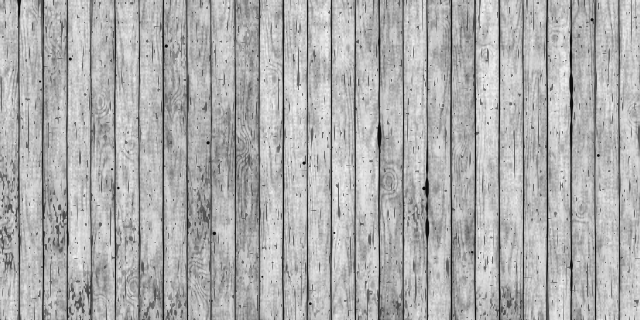
This texture is drawn by a Shadertoy shader. Its source:

```glsl
// Weathered grey timber wall: upright planks with grain, knots, cracks and dark gaps.

const float PLANKS = 13.333;      // planks per canvas height
const float OFFSET = 0.2;         // part of the first plank cut off at the left
const vec2 GAP = vec2(0.010, 0.032);  // thinnest and widest half gap, in planks
const float WOBBLE = 0.05;        // sideways wander of the plank edges
const float GRAIN = 0.20;         // contrast of the fine fibres
const float RINGS = 0.15;         // contrast of the growth rings
const float MOTTLE = 0.22;        // contrast of the broad stains
const vec3 DARK_WOOD = vec3(0.70);
const vec3 PALE_WOOD = vec3(0.83);
const vec3 BLEACHED = vec3(0.88);
const vec3 KNOT = vec3(0.50);
const vec3 CRACK = vec3(0.25);
const vec3 GAP_BLACK = vec3(0.05);

float hash(vec2 p) {
    vec3 q = fract(p.xyx * vec3(0.1031, 0.1030, 0.0973));
    q += dot(q, q.yzx + 33.33);
    return fract((q.x + q.y) * q.z);
}

float noise(vec2 p) {
    vec2 i = floor(p), f = fract(p);
    f = f * f * (3.0 - 2.0 * f);
    vec2 e = vec2(0.0, 1.0);
    return mix(mix(hash(i), hash(i + e.yx), f.x),
               mix(hash(i + e), hash(i + e.yy), f.x), f.y);
}

float fbm(vec2 p) {
    float sum = 0.0, amp = 0.5;
    for (int i = 0; i < 4; i++) {
        sum += amp * noise(p);
        p = p * 2.03 + 17.7;
        amp *= 0.5;
    }
    return sum / 0.9375;
}

void mainImage(out vec4 fragColor, in vec2 fragCoord) {
    vec2 p = fragCoord / iResolution.y;
    float px = PLANKS / iResolution.y;

    // Nearest wandering edge, then the plank beside it
    float x = p.x * PLANKS + OFFSET;
    float edge = floor(x + 0.5);
    float wander = fbm(vec2(edge * 9.0, p.y * 6.0)) - 0.5;
    float side = x - edge - WOBBLE * wander;
    float id = edge - step(side, 0.0);
    float edgeDist = abs(side);
    vec2 q = vec2(x - id, p.y * PLANKS);      // plank widths from its lower left
    float seed = id * 37.0;

    // Knots push the growth rings aside
    float bulge = 0.0, core = 0.0;
    for (int i = 0; i < 3; i++) {
        vec2 key = vec2(id, float(i) * 7.0 + 3.0);
        vec2 centre = vec2(0.25 + 0.5 * hash(key), PLANKS * hash(key + 0.37));
        vec2 d = (q - centre) * vec2(1.0, 0.6);
        float present = step(0.55, hash(key + 0.71));
        bulge += present * exp(-9.0 * dot(d, d));
        core += present * (1.0 - smoothstep(0.03, 0.13, length(d)));
    }

    // Growth rings arch along each plank
    float heart = q.x - mix(0.25, 0.75, hash(vec2(id, 5.0)));
    float drift = 1.4 * (hash(vec2(id, 8.0)) - 0.5);
    float phase = 8.0 * heart * heart + drift * q.y + 4.0 * bulge
                + 2.5 * noise(vec2(q.x * 1.5 + seed, q.y * 0.35))
                + 0.4 * noise(vec2(q.x * 5.0 + seed, q.y * 2.0));
    float ring = 0.5 + 0.5 * cos(6.2832 * phase);
    ring *= ring * smoothstep(0.15, 0.8, noise(vec2(q.x * 2.0 + seed, q.y * 0.6 + 40.0)));

    // Tone of the plank, stains and fibres
    vec3 col = mix(DARK_WOOD, PALE_WOOD, hash(vec2(id, 2.0)));
    float stain = fbm(vec2(q.x * 1.2 + seed, q.y * 0.35));
    float fibre = 0.5 * noise(vec2(q.x * 10.0 + seed, q.y * 0.8))
                + 0.5 * noise(vec2(q.x * 18.0 + seed, q.y * 3.0));
    float speck = noise(vec2(q.x * 17.0 + seed, q.y * 14.0));
    float saw = noise(vec2(q.x * 1.5 + seed, q.y * 10.0));
    col += MOTTLE * (stain - 0.5) + GRAIN * (fibre - 0.5)
         + 0.13 * (speck - 0.5) + 0.08 * (saw - 0.5) - RINGS * ring;

    // Bleached patches, thicker toward the foot
    float bleach = fbm(vec2(q.x * 3.5 + seed, q.y * 1.1 + 90.0)) + 0.06 * (0.5 - p.y);
    col = mix(col, BLEACHED, 0.6 * smoothstep(0.54, 0.72, bleach));
    col = mix(col, KNOT, 0.5 * min(core, 1.0));

    // Dark torn fibres in a few worn zones, mostly low and to the left
    float wear = fbm(vec2(id * 3.7, p.y * 3.5)) + 0.12 * (1.0 - p.x) + 0.2 * (0.5 - p.y);
    float torn = 0.5 * noise(vec2(q.x * 9.0 + seed, q.y * 3.0))
               + 0.5 * noise(vec2(q.x * 17.0 + seed, q.y * 8.0));
    float zone = smoothstep(0.55, 0.85, wear);
    col -= 0.08 * zone;
    col = mix(col, CRACK, 0.85 * zone * smoothstep(0.54, 0.76, torn));

    // Hairline cracks, short ticks and cross nicks
    float crack = smoothstep(0.87, 0.96, noise(vec2(q.x * 16.0 + seed, q.y * 0.9 + 60.0)));
    float tick = smoothstep(0.87, 0.97, noise(vec2(q.x * 14.0 + seed, q.y * 5.0 + 130.0)));
    float nick = smoothstep(0.95, 0.99, noise(vec2(q.x * 3.0 + seed, q.y * 9.0 + 20.0)));
    col = mix(col, CRACK, max(0.75 * max(crack, tick), 0.6 * nick));

    // Nail holes beside the edges
    for (int i = 0; i < 2; i++) {
        vec2 key = vec2(id, float(i) * 11.0 + 50.0);
        vec2 nail = vec2(mix(0.13, 0.87, step(0.5, hash(key))), PLANKS * hash(key + 0.4));
        float radius = 0.03 + 0.06 * hash(key + 0.8);
        float hole = 1.0 - smoothstep(radius - 0.7 * px, radius + 0.7 * px, length(q - nail));
        col = mix(col, GAP_BLACK, hole * step(0.7, hash(key + 0.6)));
    }

    // Shaded edges and ragged gaps, split wide in a few places
    col *= 1.0 - 0.2 * exp(-14.0 * edgeDist);
    float split = step(0.65, hash(vec2(edge, 6.0)))
                * smoothstep(0.72, 0.9, noise(vec2(edge * 5.0, p.y * 7.0)));
    float ragged = noise(vec2(edge * 3.0, q.y * 3.0));
    float halfGap = mix(GAP.x, GAP.y, 0.6 * hash(vec2(edge, 4.0)) + 0.4 * ragged)
                  + 0.06 * split * ragged;
    float gap = 1.0 - smoothstep(halfGap - 0.7 * px, halfGap + 0.7 * px, edgeDist);
    col = mix(col, GAP_BLACK, gap);

    fragColor = vec4(clamp(col, 0.0, 0.93), 1.0);
}
```
